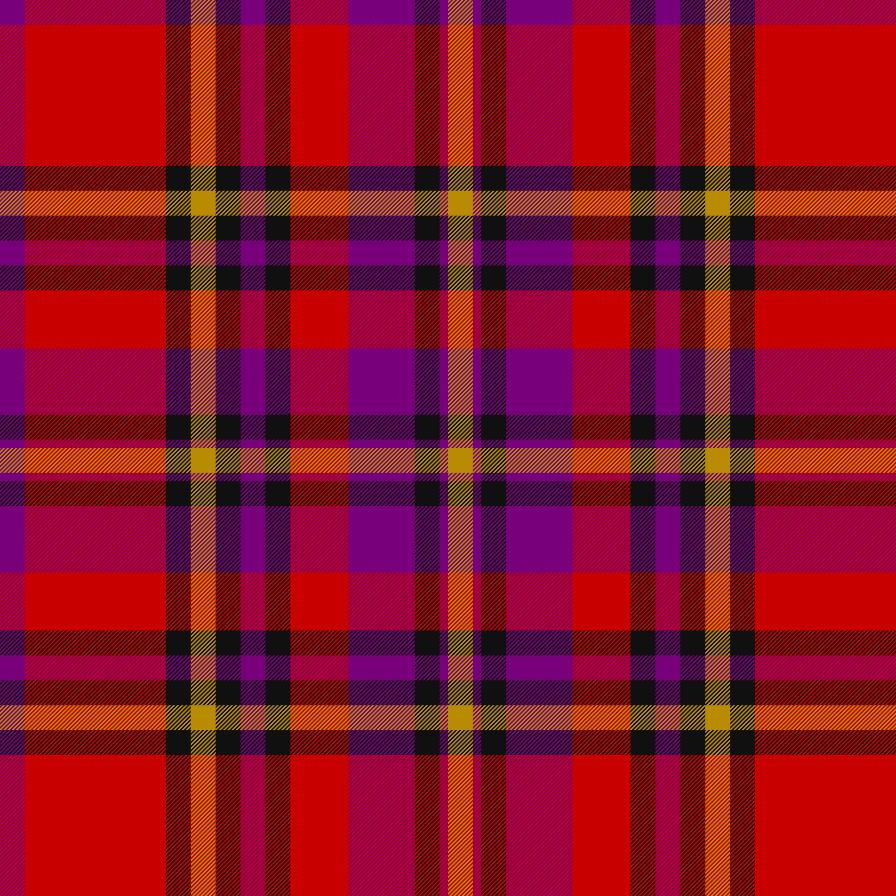
Give the GLSL for this pattern, as a WebGL 1 fragment shader.

```glsl
precision highp float;
// Woven tartan: one mirrored stripe sequence serves as both warp and weft.
// A fine diagonal twill shows the two thread sets in equal alternating shares,
// so crossings of equal colours look solid and the others look hatched.

uniform vec2 u_resolution;

#define REPEATS 1.0        // full setts across the canvas
#define SETT 108.0         // sett width in stripe units
#define PIVOT 1.5          // first mirror axis, in stripe units
#define TWILL 216.0        // diagonal lines across the canvas
#define WARP_SHARE 0.5     // part of each twill line showing warp
#define RED vec3(0.784, 0.0, 0.0)
#define PURPLE vec3(0.471, 0.0, 0.482)
#define BLACK vec3(0.063, 0.063, 0.063)
#define GOLD vec3(0.722, 0.545, 0.0)

// Changes the yarn to a new colour beyond an edge, softened over one pixel.
vec3 changeYarn(vec3 yarn, vec3 next, float d, float edge, float pixel) {
  return mix(yarn, next, clamp((d - edge) / pixel + 0.5, 0.0, 1.0));
}

// Yarn colour at a position along one axis, in canvas units.
vec3 settColour(float position, float pixelSize) {
  float scale = SETT * REPEATS;
  float pixel = pixelSize * scale;
  float halfSett = 0.5 * SETT;

  // Fold the sett about its two mirror axes: d runs from 0 to halfSett.
  float d = abs(mod(position * scale - PIVOT + halfSett, SETT) - halfSett);

  vec3 yarn = PURPLE;
  yarn = changeYarn(yarn, RED, d, 1.5, pixel);
  yarn = changeYarn(yarn, BLACK, d, 18.5, pixel);
  yarn = changeYarn(yarn, GOLD, d, 21.5, pixel);
  yarn = changeYarn(yarn, BLACK, d, 24.5, pixel);
  yarn = changeYarn(yarn, PURPLE, d, 27.5, pixel);
  yarn = changeYarn(yarn, BLACK, d, 30.5, pixel);
  yarn = changeYarn(yarn, RED, d, 33.5, pixel);
  yarn = changeYarn(yarn, PURPLE, d, 40.5, pixel);
  yarn = changeYarn(yarn, BLACK, d, 48.5, pixel);
  yarn = changeYarn(yarn, PURPLE, d, 51.5, pixel);
  yarn = changeYarn(yarn, GOLD, d, 52.5, pixel);
  return yarn;
}

// Warp coverage of the twill: diagonal lines rising to the right.
float twillWarp(vec2 p, float pixelSize) {
  float phase = fract((p.x + p.y) * TWILL);
  float inside = 0.5 * WARP_SHARE - abs(phase - 0.5);
  return clamp(inside / (pixelSize * TWILL) + 0.5, 0.0, 1.0);
}

void main() {
  float pixelSize = 1.0 / u_resolution.y;
  vec2 p = gl_FragCoord.xy * pixelSize;
  p.y = 1.0 - p.y;   // the weft sequence starts at the top

  vec3 warp = settColour(p.x, pixelSize);
  vec3 weft = settColour(p.y, pixelSize);
  gl_FragColor = vec4(mix(weft, warp, twillWarp(p, pixelSize)), 1.0);
}
```
